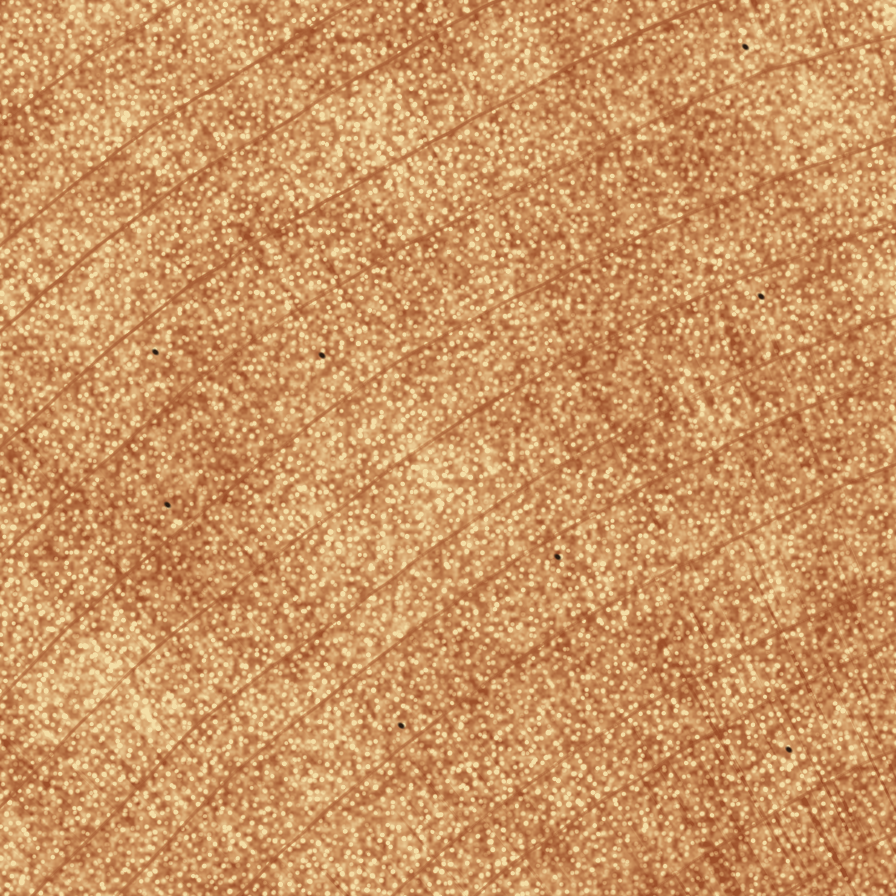
A three.js fragment shader for this texture:

```glsl
// End grain of a pale hardwood: fine pale pores over a mottled brown ground,
// crossed by thin curved growth rings and by faint rays that run to the pith.
// All parts add to one signed tone, which a three-colour ramp then paints.
#define PITH vec2(1.74, -1.46)
#define RING_GAP 0.092
#define RING_WIDTH 0.0030
#define PORE_COUNT 106.0
#define PORE_LIGHT 1.35
#define GRAIN_CONTRAST 1.5
#define RAY_COUNT 150.0
#define SPECK_SHARE 0.35
#define DARK vec3(0.655, 0.365, 0.205)
#define MID vec3(0.815, 0.590, 0.380)
#define PALE vec3(0.945, 0.845, 0.625)
#define SPECK_COLOR vec3(0.16, 0.10, 0.06)

varying vec2 vUv;

float hash(vec2 p) {
  vec3 q = fract(p.xyx * 0.1031);
  q += dot(q, q.yzx + 33.33);
  return fract((q.x + q.y) * q.z);
}

vec2 hash2(vec2 p) {
  return vec2(hash(p + 17.3), hash(p + 71.9));
}

float noise(vec2 p) {
  vec2 i = floor(p);
  vec2 f = fract(p);
  f = f * f * (3.0 - 2.0 * f);
  float low = mix(hash(i), hash(i + vec2(1.0, 0.0)), f.x);
  float high = mix(hash(i + vec2(0.0, 1.0)), hash(i + 1.0), f.x);
  return mix(low, high, f.y);
}

// Noise centred on zero
float wave(vec2 p) {
  return noise(p) - 0.5;
}

// Brightness of the nearest soft, round pores in a jittered grid
float pores(vec2 p) {
  vec2 cell = floor(p);
  float light = 0.0;
  for (int y = -1; y <= 1; y++) {
    for (int x = -1; x <= 1; x++) {
      vec2 id = cell + vec2(float(x), float(y));
      vec2 center = id + 0.05 + 0.9 * hash2(id);
      float size = mix(0.34, 0.50, hash(id + 5.7));
      float spot = 1.0 - smoothstep(0.12, size, length(p - center));
      light = max(light, spot * mix(0.35, 1.15, hash(id + 41.1)));
    }
  }
  return light;
}

// x: thin ring line, y: soft late wood on the side of the pith
vec2 rings(float radius, vec2 uv) {
  float turn = radius / RING_GAP;
  float id = floor(turn);
  float shift = 0.4 * (hash(vec2(id, 3.0)) - 0.5);
  float offset = (fract(turn) - 0.5 - shift) * RING_GAP;
  float line = 1.0 - smoothstep(0.2 * RING_WIDTH, RING_WIDTH, abs(offset));
  float strength = mix(0.55, 0.95, hash(vec2(id, 9.0)));
  strength *= 0.65 + 0.6 * noise(uv * 22.0);
  float late = exp(-abs(offset) / 0.012) * step(offset, 0.0);
  return vec2(min(line * strength, 1.0), late);
}

// Few small dark flecks, at most one in each coarse cell
float specks(vec2 uv) {
  vec2 p = uv * 4.0;
  vec2 id = floor(p);
  vec2 d = (fract(p) - 0.2 - 0.6 * hash2(id + 8.0)) / 4.0;
  d.x += 0.4 * d.y;
  float fleck = 1.0 - smoothstep(0.0015, 0.0048, length(d));
  return fleck * step(1.0 - SPECK_SHARE, hash(id + 2.6));
}

void main() {
  vec2 uv = vUv;
  vec2 fromPith = uv - PITH;
  float radius = length(fromPith);
  float arc = atan(fromPith.y, fromPith.x) * 2.2;
  float corner = smoothstep(0.25, 0.95, uv.x - uv.y);

  // Broad patches and the darker lower right corner
  float tone = -0.18 - 0.26 * corner;
  tone += 0.45 * wave(uv * 4.5 + 3.0) + 0.45 * wave(uv * 15.0 + 9.0);
  tone += 0.35 * wave(vec2(arc * 32.0, radius * 9.0));

  // Fine cells and pores
  tone += GRAIN_CONTRAST * wave(uv * 175.0);
  tone += 0.5 * wave(uv * 310.0 + 40.0);
  float poreLight = PORE_LIGHT * (0.8 + 0.4 * noise(uv * 9.0 + 30.0));
  tone += poreLight * pores(uv * PORE_COUNT);

  // Rays, dark and pale, strongest in the corner
  float patchy = smoothstep(0.35, 0.8, noise(uv * 6.0 + 50.0));
  float rayShare = 0.25 + 0.35 * patchy + 0.4 * corner;
  float darkRay = smoothstep(0.68, 0.92, noise(vec2(arc * RAY_COUNT, radius * 8.0)));
  float paleRay = smoothstep(0.75, 0.95, noise(vec2(arc * RAY_COUNT + 60.0, radius * 14.0)));
  tone += rayShare * (0.75 * paleRay - 0.85 * darkRay);

  // Growth rings with a slight wobble
  float wobble = 0.014 * wave(uv * 5.0) + 0.003 * wave(uv * 28.0);
  vec2 ring = rings(radius + wobble, uv);
  tone -= 0.28 * ring.y;
  tone = mix(tone, -0.95, 0.85 * ring.x);

  // Colour ramp
  vec3 color = mix(MID, DARK, clamp(-tone, 0.0, 1.25));
  color = mix(color, PALE, clamp(tone, 0.0, 1.1));
  color = mix(color, SPECK_COLOR, specks(uv));
  gl_FragColor = vec4(color, 1.0);
}
```
